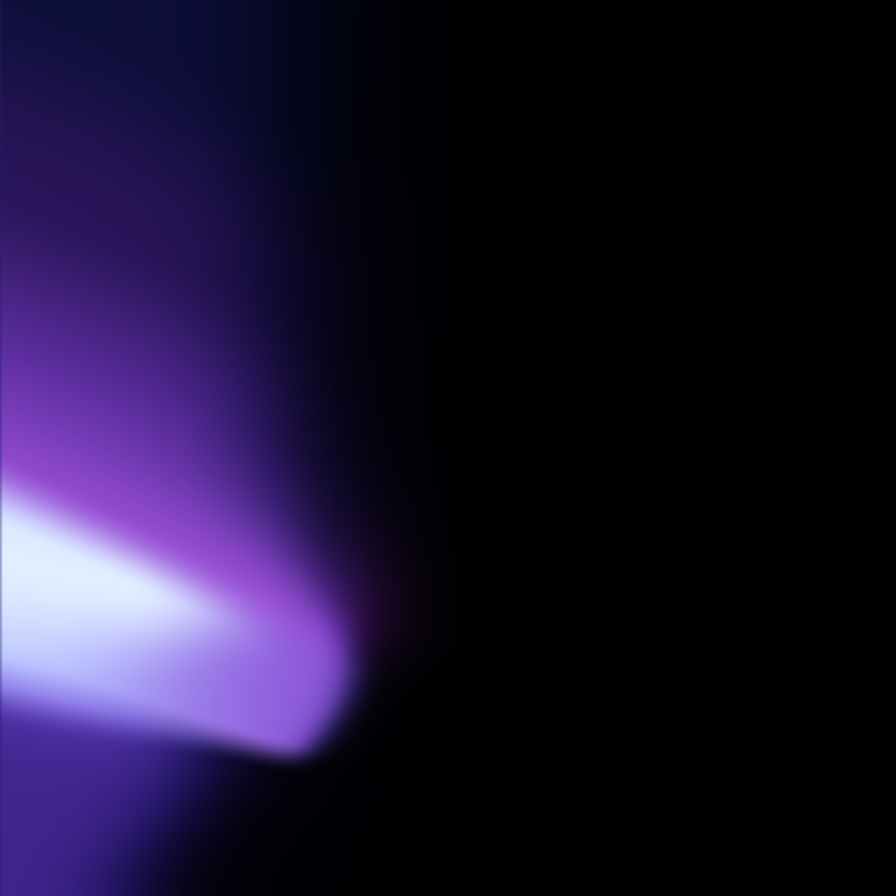
Give the GLSL for this background, as a Shadertoy shader.

```glsl
// Soft violet light beam with a white core, entering a black field from the left.

// Smooth step down from 1 to 0 with an exponential tail.
vec3 falloff(float x, vec3 center, float width) {
    return 1.0 / (1.0 + exp(clamp((x - center) / width, -30.0, 30.0)));
}

// Tall glow above the beam: orchid, violet, then deep indigo.
vec3 upperGlow(float height) {
    vec3 glow = mix(vec3(0.63, 0.32, 0.84), vec3(0.36, 0.17, 0.60), smoothstep(-0.05, 0.19, height));
    glow = mix(glow, vec3(0.16, 0.075, 0.32), smoothstep(0.12, 0.35, height));
    return mix(glow, vec3(0.055, 0.05, 0.20), smoothstep(0.34, 0.57, height));
}

// Lavender body with a bright core that narrows toward the tip.
vec3 beamColor(float x, float depth) {
    vec3 body = mix(vec3(0.68, 0.71, 0.99), vec3(0.56, 0.35, 0.84), smoothstep(0.0, 0.37, x));
    float offset = (depth - 0.625 - 0.20 * x) / mix(0.105, 0.045, smoothstep(0.0, 0.28, x));
    float core = exp(-offset * offset) * (1.0 - smoothstep(0.14, 0.34, x));
    return mix(body, vec3(0.88, 0.93, 1.0), core);
}

// Violet light spilling below the beam.
vec3 lowerGlow(float x, float depth, float below) {
    vec3 glow = vec3(0.26, 0.14, 0.54) + vec3(0.18, 0.14, 0.27) * exp(-max(below, 0.0) / 0.03);
    float reach = mix(0.21, 0.14, smoothstep(0.85, 1.0, depth));
    return glow * falloff(x, reach + vec3(-0.01, -0.005, 0.012), 0.035);
}

void mainImage(out vec4 fragColor, in vec2 fragCoord) {
    vec2 uv = fragCoord / iResolution.xy;
    float x = uv.x;
    float depth = 1.0 - uv.y;

    // Glow and beam share one slanted upper edge.
    float beamMask = smoothstep(-0.035, 0.045, depth - 0.54 - 0.48 * x);
    vec3 light = mix(upperGlow(0.54 + 0.40 * x - depth), beamColor(x, depth), beamMask);

    // The right boundary swells toward the tip and rounds off beneath it.
    float curl = max(depth - 0.74, 0.0);
    float reach = 0.30 + 0.09 * smoothstep(0.48, 0.76, depth) - 5.0 * curl * curl;
    float softness = mix(0.045, 0.012, smoothstep(0.50, 0.74, depth));
    vec3 fringe = vec3(-0.2, -0.1, 0.27) * softness;
    light *= falloff(x, reach + fringe, softness);

    // The lower edge sharpens toward the tip.
    float below = depth - 0.765 - 0.25 * x;
    float edge = mix(0.045, 0.020, smoothstep(0.0, 0.30, x));
    vec3 color = mix(light, lowerGlow(x, depth, below), smoothstep(-edge, edge, below));

    // Magenta haze past the tip and a faint blue veil.
    vec2 haze = (vec2(x, depth) - vec2(0.40, 0.69)) / vec2(0.065, depth > 0.69 ? 0.05 : 0.09);
    color += vec3(0.10, 0.02, 0.12) * exp(-dot(haze, haze)) * smoothstep(0.32, 0.40, x);
    color += vec3(0.0, 0.007, 0.030) * falloff(x, vec3(0.46), 0.05) * (1.0 - 0.5 * depth);

    // Thin blue rim on the left side.
    color = mix(color, vec3(0.10, 0.13, 0.42), 0.4 * (1.0 - smoothstep(0.0, 0.004, x)));
    fragColor = vec4(clamp(color, 0.0, 1.0), 1.0);
}
```
